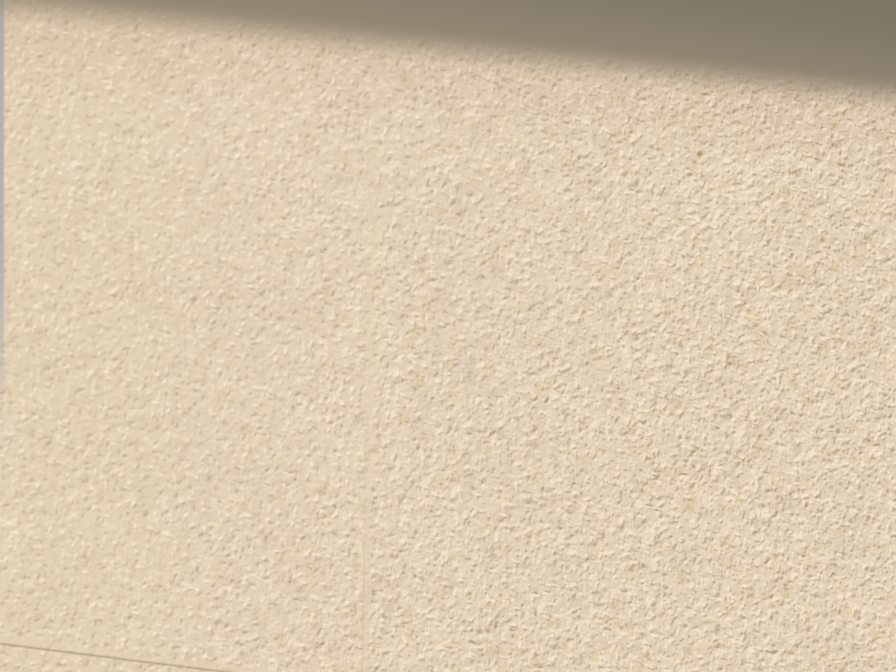
Write a Shadertoy shader that draws this texture.

```glsl
const vec3 PIT = vec3(0.725, 0.642, 0.54);
const vec3 CREST = vec3(0.922, 0.852, 0.758);
const vec3 SHADE_WARM = vec3(0.59, 0.54, 0.46);
const vec3 SHADE_DEEP = vec3(0.46, 0.435, 0.38);
const vec3 JOINT_DARK = vec3(0.64, 0.57, 0.46);
const vec3 JOINT_LIGHT = vec3(0.89, 0.815, 0.70);
const vec3 TRIM = vec3(0.71, 0.70, 0.68);

float hash(vec2 cell) {
    vec3 q = fract(cell.xyx * 0.1031);
    q += dot(q, q.yzx + 33.33);
    return fract((q.x + q.y) * q.z);
}

float valueNoise(vec2 p) {
    vec2 cell = floor(p);
    vec2 f = fract(p);
    f = f * f * (3.0 - 2.0 * f);
    float low = mix(hash(cell), hash(cell + vec2(1, 0)), f.x);
    float high = mix(hash(cell + vec2(0, 1)), hash(cell + vec2(1, 1)), f.x);
    return mix(low, high, f.y);
}

vec2 rotate(vec2 p, float angle) {
    float c = cos(angle), s = sin(angle);
    return vec2(c * p.x - s * p.y, s * p.x + c * p.y);
}

// Scattered oval bumps and dents, one per jittered cell
float grains(vec2 p) {
    vec2 home = floor(p);
    float sum = 0.0;
    for (int y = -1; y <= 1; y++) {
        for (int x = -1; x <= 1; x++) {
            vec2 cell = home + vec2(x, y);
            vec2 center = cell + vec2(hash(cell + 11.3), hash(cell + 47.7));
            vec2 d = rotate(p - center, 6.283 * hash(cell + 83.1));
            d.x *= 1.6;
            sum += (2.0 * hash(cell + 129.9) - 1.0) * exp(-4.5 * dot(d, d));
        }
    }
    return sum;
}

// Ragged grains; the fine ones fade where the focus is soft
float plasterHeight(vec2 p, float focus) {
    vec2 ragged = vec2(valueNoise(p * 130.0), valueNoise(p * 130.0 + 61.0));
    p += 0.0035 * focus * ragged;
    float coarse = grains(rotate(p, 0.4) * 62.0 + 140.0);
    float medium = grains(rotate(p, 1.0) * 112.0 + 290.0);
    float fine = grains(rotate(p, 0.7) * 185.0 + 450.0);
    return 0.34 * coarse + 0.55 * medium + 0.42 * focus * fine;
}

vec3 plaster(vec2 p, float focus) {
    vec2 toLight = vec2(-0.002, 0.0032);
    float height = plasterHeight(p, focus);
    float relief = height - plasterHeight(p + toLight, focus);
    float mottle = valueNoise(p * 9.0) + valueNoise(p * 24.0 + 7.0) - 1.0;
    float tone = 0.82 + mix(0.66, 0.84, focus) * (0.58 * relief + 0.55 * height);
    tone += 0.035 * mottle;
    tone -= 0.2 * focus * smoothstep(0.12, 0.4, -relief);
    vec3 color = mix(PIT, CREST, clamp(tone, -0.2, 1.2));

    // Warm stains in scattered grains
    float stain = smoothstep(0.6, 0.95, valueNoise(p * 70.0 + 31.0));
    return color - stain * mix(0.4, 1.0, focus) * vec3(0.005, 0.018, 0.036);
}

// Soft line profile around a signed distance
float band(float d, float halfWidth, float blur) {
    return 1.0 - smoothstep(halfWidth - blur, halfWidth + blur, abs(d));
}

vec3 addJoints(vec3 color, vec2 p) {
    float seam = p.x - 0.543 - 0.016 * p.y;
    float seamFade = mix(0.7, 0.35, p.y);
    color = mix(color, JOINT_LIGHT, seamFade * band(seam, 0.005, 0.005));
    float groove = 1.0 - smoothstep(0.1, 0.4, p.y);
    color = mix(color, PIT, 0.3 * groove * band(seam + 0.004, 0.001, 0.002));

    float ledge = p.y - 0.042 + 0.125 * p.x;
    color = mix(color, JOINT_LIGHT, 0.7 * band(ledge - 0.006, 0.005, 0.004));
    return mix(color, JOINT_DARK, 0.75 * band(ledge, 0.0012, 0.0025));
}

vec3 addShadow(vec3 color, vec2 p, float aspect) {
    float depth = p.y - 0.998 + 0.103 * p.x;
    float across = p.x / aspect;
    color *= 1.0 - vec3(0.035, 0.045, 0.055) * smoothstep(-0.15, 0.0, depth);
    float deepness = 0.55 * smoothstep(0.0, 0.13, depth) + 0.22 * across * across;
    vec3 shade = mix(SHADE_WARM, SHADE_DEEP, deepness);
    return mix(color, shade, smoothstep(-0.036, 0.028, depth));
}

void mainImage(out vec4 fragColor, in vec2 fragCoord) {
    vec2 p = fragCoord / iResolution.y;
    float aspect = iResolution.x / iResolution.y;

    // Focus sharpens toward the lower right
    float focus = smoothstep(-0.1, 1.0, 0.25 + 0.75 * p.x - 0.35 * p.y);
    vec3 color = plaster(p, focus);
    color.b -= 0.012 * (1.0 - smoothstep(0.1, 0.7, p.x));
    color = addJoints(color, p);

    // Narrow pale trim along the left edge
    float trim = 1.0 - smoothstep(0.003, 0.009, p.x);
    color = mix(color, TRIM, trim * smoothstep(0.3, 0.65, p.y));

    color = addShadow(color, p, aspect);
    fragColor = vec4(color, 1.0);
}
```
